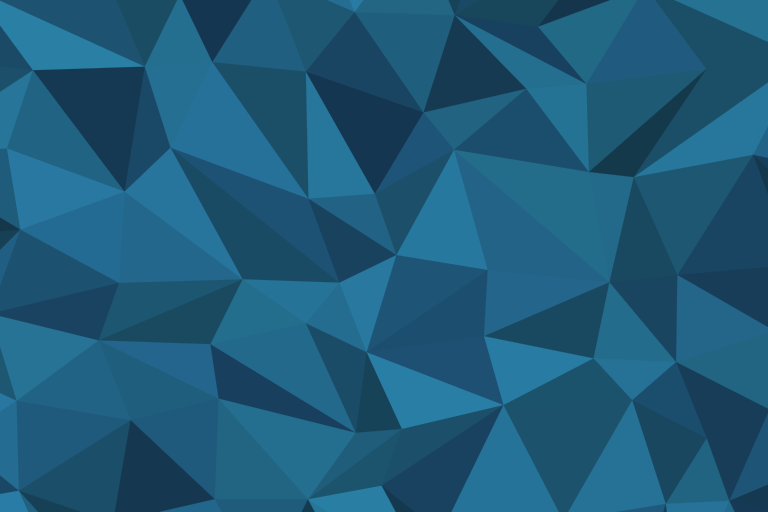
A WebGL 1 fragment shader for this background:

```glsl
precision highp float;

uniform vec2 u_resolution;

const float ROWS = 6.0;            // mesh rows over the canvas height
const float CELL_ASPECT = 1.1;     // cell width over cell height
const float JITTER = 0.33;         // vertex displacement, in cells
const float ROW_SHIFT = 0.5;       // sideways offset of odd rows
const float EDGE_PIXELS = 1.1;     // width of the smoothed edges
const float KIN_SHARE = 0.35;      // quads whose halves are alike
const float KIN_STEP = 0.07;       // tone step inside such quads
const float CONTRAST_STEP = 0.43;  // tone step inside the others
const float TONE_NOISE = 0.4;
const float TONE_POWER = 1.1;
const float TINT = 0.012;          // drift between blue and teal
const vec2 TONE_STRIDE = vec2(0.7549, 0.5698);
const vec3 DARK = vec3(0.078, 0.210, 0.295);
const vec3 LIGHT = vec3(0.163, 0.497, 0.655);

float hash(vec2 p) {
  vec3 q = fract(p.xyx * vec3(0.1031, 0.1030, 0.0973));
  q += dot(q, q.yzx + 33.33);
  return fract((q.x + q.y) * q.z);
}

float cross2(vec2 a, vec2 b) {
  return a.x * b.y - a.y * b.x;
}

// Displaced mesh vertex in canvas heights
vec2 vertex(vec2 id) {
  vec2 offset = vec2(hash(id + 17.3), hash(id + 71.9)) * 2.0 - 1.0;
  vec2 grid = id + vec2(ROW_SHIFT * mod(id.y, 2.0), 0.0) + JITTER * offset;
  return grid * vec2(CELL_ASPECT, 1.0) / ROWS;
}

float signedArea(vec2 a, vec2 b, vec2 c) {
  return cross2(b - a, c - a);
}

// Distance to the line ab, positive on its left
float edgeDistance(vec2 p, vec2 a, vec2 b) {
  return cross2(normalize(b - a), p - a);
}

// Smoothed inside test for a counter-clockwise triangle
float coverage(vec2 p, vec2 a, vec2 b, vec2 c, float softness) {
  float inside = min(edgeDistance(p, a, b),
                     min(edgeDistance(p, b, c), edgeDistance(p, c, a)));
  return clamp(0.5 + inside / softness, 0.0, 1.0);
}

// Flat colour of one half of a quad
vec3 facetColor(vec2 id, float side) {
  float stepSize = hash(id + 43.7) < KIN_SHARE ? KIN_STEP : CONTRAST_STEP;
  float noise = hash(id + 5.1) + 0.3 * side * hash(id + 93.4);
  float tone = fract(dot(id, TONE_STRIDE) + side * stepSize + TONE_NOISE * noise);
  vec3 color = mix(DARK, LIGHT, pow(tone, TONE_POWER));
  float drift = hash(id + 29.6 + 11.0 * side) * 2.0 - 1.0;
  return color + TINT * drift * vec3(0.0, 1.0, -0.6);
}

void main() {
  vec2 p = gl_FragCoord.xy / u_resolution.y;
  float softness = EDGE_PIXELS / u_resolution.y;
  vec2 home = floor(p * ROWS / vec2(CELL_ASPECT, 1.0));
  vec3 sum = vec3(0.0);
  float total = 0.0;

  // Gather the facets of all quads that can reach this point
  for (int j = -1; j <= 1; j++) {
    for (int i = -2; i <= 1; i++) {
      vec2 id = home + vec2(float(i), float(j));
      vec2 a = vertex(id);
      vec2 b = vertex(id + vec2(1.0, 0.0));
      vec2 c = vertex(id + vec2(1.0, 1.0));
      vec2 d = vertex(id + vec2(0.0, 1.0));

      // Split along the diagonal that gives the fuller triangles
      float splitAC = min(signedArea(a, b, c), signedArea(a, c, d));
      float splitBD = min(signedArea(a, b, d), signedArea(b, c, d));
      bool useAC = splitAC > splitBD;
      float first = coverage(p, a, b, useAC ? c : d, softness);
      float second = coverage(p, useAC ? a : b, c, d, softness);

      sum += first * facetColor(id, 0.0) + second * facetColor(id, 1.0);
      total += first + second;
    }
  }

  gl_FragColor = vec4(sum / max(total, 0.0001), 1.0);
}
```
